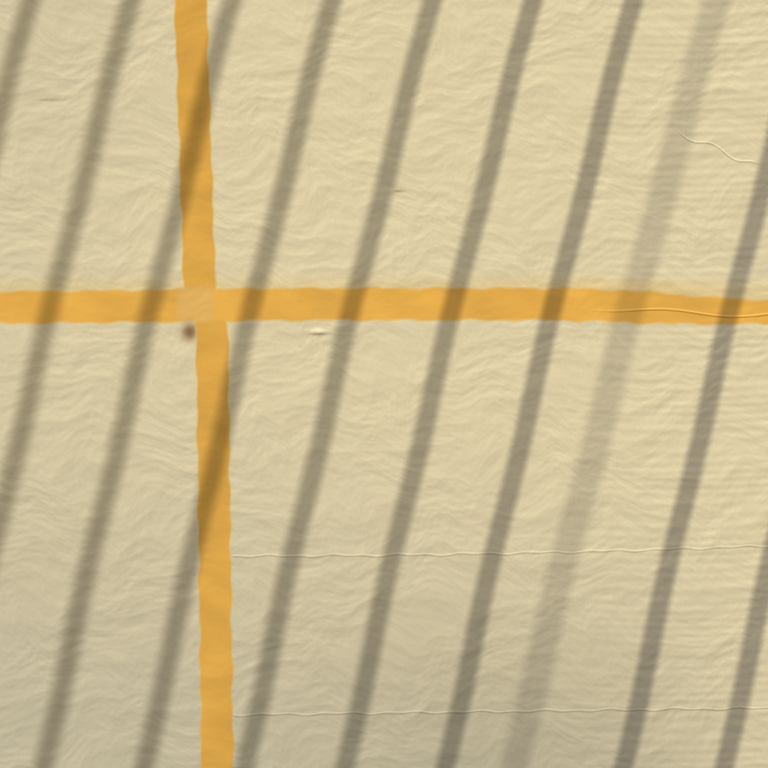
This texture is drawn by a Shadertoy shader. Its source:

```glsl
// Sunlit plaster wall with crossed ochre tape and slanting soft bar shadows.
#define BAR_START 0.0677
#define BAR_GAP 0.1309
#define BAR_HALF 0.0125
#define BAR_SLOPE 0.25
#define BAR_BEND 0.0236
#define TAPE_Y 0.604
#define TAPE_HALF 0.0208
#define RELIEF 0.17
#define GRAIN 0.022
#define WALL_LIT vec3(0.865, 0.805, 0.645)
#define WALL_DIM vec3(0.755, 0.715, 0.600)
#define TAPE_COLOR vec3(0.890, 0.665, 0.285)

vec2 hash2(vec2 p) {
    vec3 q = fract(vec3(p.xyx) * vec3(0.1031, 0.1030, 0.0973));
    q += dot(q, q.yzx + 33.33);
    return fract((q.xx + q.yz) * q.zy);
}

// Distance to the nearest scattered cell point
float cellular(vec2 p) {
    vec2 cell = floor(p), f = p - cell;
    float nearest = 4.0;
    for (int j = -1; j <= 1; j++)
        for (int i = -1; i <= 1; i++) {
            vec2 o = vec2(i, j);
            vec2 r = o + hash2(cell + o + 57.0) - f;
            nearest = min(nearest, dot(r, r));
        }
    return sqrt(nearest);
}

// Wrinkled plaster height: bent cells, stretched along the wall
float plaster(vec2 p) {
    p += 0.012 * sin(p.yx * vec2(31.0, 23.0) + 2.0 * sin(p * 17.0));
    p += 0.004 * sin(p.yx * vec2(97.0, 83.0) + 1.3);
    return 0.55 * cellular(p * vec2(13.0, 24.0))
         + 0.30 * cellular(p * vec2(32.0, 62.0) + 9.0)
         + 0.12 * cellular(p * vec2(85.0, 140.0) + 4.0);
}

float band(float d, float halfWidth, float soft) {
    return 1.0 - smoothstep(halfWidth - soft, halfWidth + soft, abs(d));
}

float spot(vec2 p, vec2 center, vec2 size) {
    vec2 q = (p - center) / size;
    return exp(-dot(q, q));
}

// Strength of all bar shadows; one bar is wide and faint
float barShadows(vec2 p) {
    float d = p.y - TAPE_Y, light = 1.0;
    float lean = BAR_SLOPE * d + BAR_BEND * d * d + 0.0015 * sin(p.y * 19.0);
    float soft = mix(0.0115, 0.0065, smoothstep(0.0, 0.8, p.x));
    for (int k = -1; k <= 8; k++) {
        float n = float(k), late = step(5.5, n);
        float faint = late * step(n, 6.5);
        float x = BAR_START + BAR_GAP * n - 0.030 * late + lean;
        x += faint * 0.02 * d;
        float bar = band(p.x - x, BAR_HALF + 0.006 * faint, soft + 0.003 * faint);
        light *= 1.0 - bar * mix(0.96, 0.43, faint);
    }
    return 1.0 - light;
}

// Thin scored seam: a bright lip above a dark groove
float seam(float d) {
    return 0.09 * band(d - 0.0012, 0.0009, 0.001) - 0.11 * band(d + 0.0012, 0.0009, 0.001);
}

void mainImage(out vec4 fragColor, in vec2 fragCoord) {
    vec2 p = fragCoord / iResolution.xy;
    float wobble = 0.0008 * (sin(p.x * 71.0 + p.y * 63.0) + sin(p.x * 153.0 - p.y * 131.0));

    // Wall colour, dimmer toward the lower left
    float lit = smoothstep(-0.05, 0.75, p.y + 0.28 * p.x);
    lit *= 1.0 - 0.35 * spot(p, vec2(0.0, 0.95), vec2(0.22, 0.35));
    vec3 color = mix(WALL_DIM, WALL_LIT, lit);
    color = mix(color, WALL_LIT, 0.5 * smoothstep(0.82, 1.0, p.x));
    color *= 1.0 - 0.07 * spot(p, vec2(0.66, 0.03), vec2(0.25, 0.15));

    // Raking light over wrinkles and fine horizontal grain
    float slope = plaster(p + vec2(-0.0008, 0.002)) - plaster(p - vec2(-0.0008, 0.002));
    float relief = clamp(-slope * RELIEF * 1.6, -0.07, 0.06);
    float lines = sin(p.y * 520.0 + 5.0 * sin(p.x * 9.0) + 2.0 * sin(p.y * 67.0));
    float grain = GRAIN * lines * smoothstep(0.55, 1.0, p.x);
    grain += 0.018 * (hash2(floor(p * 512.0)).x - 0.5);

    // Long seams to the right of the upright tape, and a bent crack
    float right = smoothstep(0.298, 0.306, p.x);
    float rise = p.x - 0.3;
    float cracks = right * (seam(p.y - 0.276 - 0.019 * rise * rise / 0.49 * 0.7 + wobble)
                 + seam(p.y - 0.069 - 0.013 * rise + wobble));
    float bend = 0.827 - 0.43 * (p.x - 0.885) + 0.004 * sin(p.x * 110.0);
    cracks += 1.2 * seam(p.y - bend) * band(p.x - 0.935, 0.05, 0.01);

    // Tape strips; the upright steps sideways at the crossing
    float across = TAPE_Y - 0.010 * smoothstep(0.7, 1.0, p.x) - 0.004 * (1.0 - smoothstep(0.0, 0.45, p.x));
    float upright = mix(0.283 - 0.012 * p.y, 0.248 + 0.032 * (1.0 - p.y), smoothstep(0.575, 0.605, p.y));
    float level = band(p.y - across + wobble, TAPE_HALF - 0.005 * smoothstep(0.8, 1.0, p.x), 0.003);
    float post = band(p.x - upright + wobble, TAPE_HALF, 0.0025);
    float tape = max(level, post);

    // Ochre stain fading above the level strip
    float stain = smoothstep(0.0, 0.02, p.y - across) * (1.0 - smoothstep(0.022, 0.048, p.y - across));
    stain *= 0.28 + 0.22 * spot(p, vec2(0.84, 0.62), vec2(0.12, 0.1));
    color = mix(color, vec3(0.88, 0.73, 0.43), stain);
    float mottling = 0.035 * sin(p.x * 47.0 + 3.0 * sin(p.y * 29.0)) * sin(p.y * 41.0 + p.x * 19.0);
    vec3 tapeColor = TAPE_COLOR * (1.0 + mottling - 0.04 * post * (1.0 - level));
    color = mix(color, tapeColor, 0.96 * tape);
    float patchMask = band(p.x - 0.254, 0.023, 0.006) * band(p.y - 0.604, 0.023, 0.005);
    color = mix(color, vec3(0.87, 0.70, 0.41), 0.65 * patchMask);

    color *= 1.0 + (relief + grain) * mix(1.0, 0.45, tape) + cracks * (1.0 - tape);
    float split = across - 0.004 + 0.003 * sin(p.x * 38.0);
    color *= 1.0 + 1.6 * seam(p.y - split) * smoothstep(0.75, 0.85, p.x);

    // Chipped corner and small pale flakes
    color = mix(color, vec3(0.48, 0.35, 0.21), 0.85 * spot(p, vec2(0.247, 0.568), vec2(0.010, 0.011)) * (1.0 - post));
    color += 0.13 * spot(p, vec2(0.414, 0.570), vec2(0.010, 0.003));
    color -= 0.20 * spot(p, vec2(0.415, 0.565), vec2(0.010, 0.002));
    color -= 0.22 * spot(p, vec2(0.518, 0.751), vec2(0.007, 0.002));
    color -= 0.10 * spot(p, vec2(0.065, 0.870), vec2(0.018, 0.002));

    // Shadows cool slightly toward the right
    vec3 shade = mix(vec3(0.72, 0.71, 0.69), vec3(0.70, 0.70, 0.73), p.x);
    color *= mix(vec3(1.0), shade, barShadows(p));
    fragColor = vec4(clamp(color, 0.0, 1.0), 1.0);
}
```
